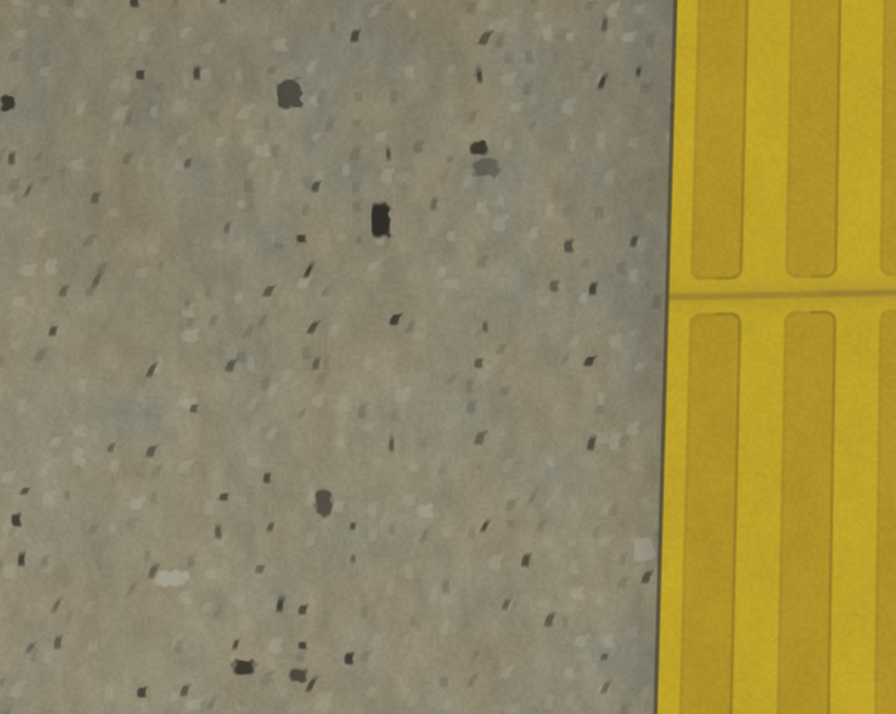
A WebGL 1 fragment shader for this texture:

```glsl
precision highp float;
uniform vec2 u_resolution;

#define CONCRETE vec3(0.545, 0.522, 0.442)
#define CHIP_DARK vec3(0.20, 0.19, 0.17)
#define CHIP_LIGHT vec3(0.68, 0.67, 0.61)
#define PAINT vec3(0.745, 0.638, 0.165)
#define BAR_PAINT vec3(0.688, 0.570, 0.160)
#define GROOVE vec3(0.47, 0.39, 0.13)
#define JOINT_Y 0.587
#define BAR_GAP 0.025
#define BAR_RADIUS 0.014
#define SOFTNESS 0.003

float hash(vec2 p) {
  vec3 q = fract(p.xyx * 0.1031);
  q += dot(q, q.yzx + 33.33);
  return fract((q.x + q.y) * q.z);
}

float noise(vec2 p) {
  vec2 i = floor(p), f = fract(p);
  f = f * f * (3.0 - 2.0 * f);
  return mix(mix(hash(i), hash(i + vec2(1.0, 0.0)), f.x),
             mix(hash(i + vec2(0.0, 1.0)), hash(i + 1.0), f.x), f.y);
}

float fbm(vec2 p) {
  float sum = 0.0, gain = 0.5;
  for (int i = 0; i < 4; i++) {
    sum += gain * noise(p);
    p = p * 2.03 + 17.3;
    gain *= 0.5;
  }
  return sum;
}

float blur() { return max(SOFTNESS, 1.0 / u_resolution.y); }

// Irregular chip with a soft rim; size holds its half extents
float chip(vec2 p, vec2 center, vec2 size) {
  vec2 d = (p - center) / size;
  float wobble = 0.5 * (noise(p * 130.0) - 0.5);
  float dist = (pow(dot(d * d, d * d), 0.25) - 1.0 + wobble) * min(size.x, size.y);
  return 1.0 - smoothstep(-blur(), blur(), dist);
}

// One slanted chip in a random share of the grid cells
float scatter(vec2 p, float cell, float share, vec2 size, float seed) {
  vec2 id = floor(p / cell);
  vec2 key = id + seed;
  vec2 local = p - (id + 0.5) * cell;
  local -= (vec2(hash(key + 3.1), hash(key + 7.7)) - 0.5) * cell * 0.55;
  local.x -= local.y * (hash(key + 5.3) * 0.7 - 0.1);
  vec2 extent = size * mix(vec2(0.5), vec2(1.2), vec2(hash(key + 11.9), hash(key + 19.4)));
  float strength = 0.45 + 0.55 * hash(key + 23.6);
  return step(hash(key), share) * strength * chip(local, vec2(0.0), extent);
}

vec3 concrete(vec2 p, float edgeX) {
  // Broad mottling and grain drawn out vertically
  vec3 col = CONCRETE * (0.955 + 0.055 * smoothstep(1.0, 0.2, p.y));
  col *= 1.0 + 0.10 * (fbm(p * vec2(7.0, 5.0)) - 0.47);
  col *= 1.0 + 0.17 * (fbm(p * vec2(46.0, 26.0)) - 0.47);
  col *= 1.0 + 0.06 * (noise(p * 230.0) - 0.5);
  col += vec3(0.012, 0.0, -0.014) * (noise(p * vec2(18.0, 12.0)) - 0.5) * 2.0;

  // Scattered aggregate
  col = mix(col, CHIP_LIGHT, 0.36 * scatter(p, 0.046, 0.42, vec2(0.008, 0.010), 40.0));
  col = mix(col, CHIP_LIGHT, 0.48 * scatter(p + 0.02, 0.085, 0.30, vec2(0.010, 0.012), 90.0));
  col = mix(col, CHIP_DARK, 0.20 * scatter(p + 0.01, 0.041, 0.25, vec2(0.006, 0.010), 150.0));
  col = mix(col, CHIP_DARK, 0.85 * scatter(p, 0.058, 0.23, vec2(0.0052, 0.0085), 210.0));

  // Largest stones
  col = mix(col, CHIP_LIGHT, 0.7 * chip(p, vec2(0.242, 0.190), vec2(0.022, 0.010)));
  col = mix(col, CHIP_LIGHT, 0.6 * chip(p, vec2(0.902, 0.232), vec2(0.015, 0.017)));
  col = mix(col, CHIP_DARK, 0.68 * chip(p, vec2(0.405, 0.868), vec2(0.018, 0.020)));
  col = mix(col, CHIP_DARK * 0.8, 0.92 * chip(p, vec2(0.534, 0.691), vec2(0.012, 0.021)));
  col = mix(col, CHIP_DARK, 0.85 * chip(p, vec2(0.670, 0.793), vec2(0.011, 0.010)));
  col = mix(col, CHIP_DARK, 0.40 * chip(p, vec2(0.681, 0.765), vec2(0.018, 0.012)));
  col = mix(col, CHIP_DARK, 0.65 * chip(p, vec2(0.453, 0.296), vec2(0.011, 0.019)));
  col = mix(col, CHIP_DARK, 0.90 * chip(p, vec2(0.342, 0.065), vec2(0.015, 0.010)));
  col = mix(col, CHIP_DARK, 0.70 * chip(p, vec2(0.418, 0.054), vec2(0.011, 0.009)));
  col = mix(col, CHIP_DARK, 0.90 * chip(p, vec2(0.011, 0.855), vec2(0.009, 0.010)));

  // Shade beside the raised strip
  return col * (1.0 - 0.08 * smoothstep(0.10, 0.0, edgeX - p.x));
}

vec3 tactileStrip(vec2 p) {
  // Slightly fanned rows of rounded bars, broken at the joint
  float down = 1.0 - p.y;
  float period = 0.130 + 0.0065 * down;
  float row = (p.x - 0.979 + 0.026 * down) / period;
  float across = (fract(row + 0.24) - 0.5) * period;
  float jointDist = p.y - JOINT_Y - 0.02 * (p.x - 1.1);
  vec2 q = vec2(abs(across) - 0.26 * period, BAR_GAP - abs(jointDist)) + BAR_RADIUS;
  float bar = length(max(q, 0.0)) + min(max(q.x, q.y), 0.0) - BAR_RADIUS;

  float grime = fbm(p * vec2(24.0, 15.0));
  vec3 col = mix(PAINT, BAR_PAINT, 1.0 - smoothstep(-blur(), blur(), bar));
  float rim = 1.0 - smoothstep(0.0, 0.0045, abs(bar));
  col = mix(col, GROOVE, rim * mix(0.22, 0.48, step(0.0, across)));
  col *= 1.0 + 0.07 * (grime - 0.47) + 0.05 * (noise(p * 210.0) - 0.5);

  // Dusty joint
  float joint = 1.0 - smoothstep(0.001, 0.008, abs(jointDist));
  float dust = exp(-pow(jointDist / 0.022, 2.0));
  col = mix(col, vec3(0.57, 0.48, 0.20), 0.55 * joint + 0.45 * dust * grime);
  return col;
}

void main() {
  vec2 p = gl_FragCoord.xy / u_resolution * vec2(1.255, 1.0);
  float edgeX = 0.920 + 0.028 * p.y;
  float side = p.x - edgeX;
  vec3 col = mix(concrete(p, edgeX), tactileStrip(p), smoothstep(-blur(), blur(), side));
  float seam = 1.0 - smoothstep(0.0005, 0.005, abs(side + 0.002));
  gl_FragColor = vec4(mix(col, vec3(0.27, 0.25, 0.16), 0.7 * seam), 1.0);
}
```
